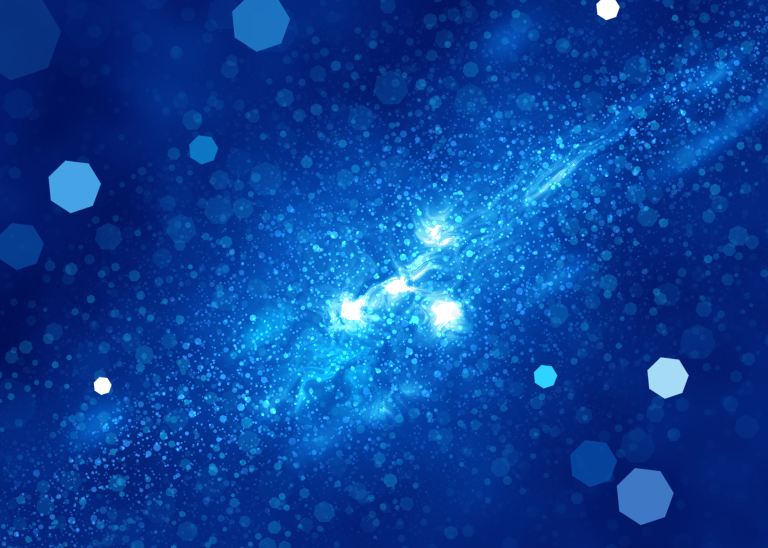
Reproduce this background procedurally as a Shadertoy shader.

```glsl
const vec2 BAND_AXIS = vec2(0.834, 0.552);
const vec2 CORE = vec2(0.727, 0.485);
const float SECTOR = 6.28318 / 7.0;

vec3 hash3(vec2 p) {
    vec3 a = fract(vec3(p.xyx) * vec3(0.1031, 0.1030, 0.0973));
    a += dot(a, a.yxz + 33.33);
    return fract((a.xxy + a.yzz) * a.zyx);
}

float cornerSlope(vec2 cell, vec2 offset) {
    return dot(hash3(cell).xy * 2.0 - 1.0, offset);
}

float gradientNoise(vec2 p) {
    vec2 i = floor(p), f = fract(p), e = vec2(1, 0);
    vec2 w = f * f * f * (f * (f * 6.0 - 15.0) + 10.0);
    return mix(mix(cornerSlope(i, f), cornerSlope(i + e.xy, f - e.xy), w.x),
               mix(cornerSlope(i + e.yx, f - e.yx), cornerSlope(i + 1.0, f - 1.0), w.x), w.y);
}

float fbm(vec2 p, int octaves) {
    float sum = 0.0, amp = 0.6;
    for (int i = 0; i < octaves; i++) {
        sum += amp * gradientNoise(p);
        p = mat2(1.6, 1.2, -1.2, 1.6) * p + 7.3;
        amp *= 0.55;
    }
    return sum;
}

float ridges(vec2 p) {
    float r = 1.0 - min(abs(fbm(p, 6)) * 3.2, 1.0);
    return r * r;
}

// Coordinates along and across the diagonal band
vec2 toBand(vec2 v) {
    return vec2(dot(v, BAND_AXIS), dot(v, vec2(-BAND_AXIS.y, BAND_AXIS.x)));
}

float glow(vec2 p, vec2 center, vec2 size) {
    vec2 q = toBand(p - center) / size;
    return exp(-dot(q, q));
}

float heptagon(vec2 p, float radius, float soft) {
    float a = atan(p.y, p.x) + 0.35;
    float d = cos(floor(0.5 + a / SECTOR) * SECTOR - a) * length(p) - radius * 0.95;
    return smoothstep(soft, -soft, d);
}

float scatter(vec2 p, float scale, float density, float soft) {
    vec2 g = p * scale, id = floor(g);
    vec3 place = hash3(id + 5.0), kind = hash3(id + 41.7);
    float r = mix(0.13, 0.34, place.z);
    vec2 center = mix(vec2(r), vec2(1.0 - r), place.xy);
    return heptagon(fract(g) - center, r, soft * scale) * kind.y * step(kind.x, density);
}

vec3 stopColor(vec3 base, vec3 next, float t, float start) {
    return mix(base, next, clamp((t - start) / 0.15, 0.0, 1.0));
}

vec3 blueRamp(float t) {
    vec3 c = stopColor(vec3(0.0, 0.04, 0.30), vec3(0.01, 0.11, 0.44), t, 0.0);
    c = stopColor(c, vec3(0.01, 0.20, 0.57), t, 0.15);
    c = stopColor(c, vec3(0.02, 0.31, 0.71), t, 0.30);
    c = stopColor(c, vec3(0.05, 0.43, 0.80), t, 0.45);
    c = stopColor(c, vec3(0.13, 0.62, 0.92), t, 0.60);
    c = stopColor(c, vec3(0.47, 0.86, 0.97), t, 0.75);
    return stopColor(c, vec3(1.0), t, 0.95);
}

void addDisc(inout vec3 col, vec2 p, vec2 center, float radius, vec4 tint, float soft) {
    col = mix(col, tint.rgb, tint.a * heptagon(p - center, radius, soft));
}

void mainImage(out vec4 fragColor, in vec2 fragCoord) {
    vec2 p = fragCoord / iResolution.y;
    float soft = 0.8 / iResolution.y;
    vec2 q = toBand(p - CORE);
    float halo = glow(p, CORE, vec2(0.46, 0.27));
    float inner = glow(p, CORE, vec2(0.30, 0.17));

    // Broad light and out-of-focus clouds
    float t = 0.16 + 0.28 * fbm(p * 3.0 + 2.0, 3) + 0.27 * halo + 0.07 * inner;
    t += 0.08 * glow(p, CORE, vec2(0.85, 0.22));
    t -= 0.12 * glow(p, vec2(0.05, 0.43), vec2(0.22, 0.15));
    t -= 0.09 * glow(p, vec2(1.16, 0.92), vec2(0.16, 0.08));
    t += 0.32 * glow(p, vec2(1.31, 0.75), vec2(0.14, 0.025));
    t += 0.25 * glow(p, vec2(0.927, 0.927), vec2(0.06, 0.035));
    t += 0.28 * glow(p, vec2(0.18, 0.225), vec2(0.06, 0.035));
    t += 0.24 * glow(p, vec2(1.02, 0.49), vec2(0.06, 0.02));
    t += 0.20 * glow(p, vec2(0.59, 0.20), vec2(0.07, 0.025));

    // Wisps, knots and long filaments
    vec2 warp = vec2(fbm(p * 6.0, 3), fbm(p * 6.0 + 19.0, 3));
    float wisp = ridges(q * vec2(7.0, 10.0) + warp * 1.8);
    float heat = glow(p, vec2(0.791, 0.578), vec2(0.045, 0.035))
        + 1.1 * glow(p, vec2(0.752, 0.500), vec2(0.050, 0.020))
        + 0.9 * glow(p, vec2(0.705, 0.448), vec2(0.050, 0.022))
        + 0.9 * glow(p, vec2(0.638, 0.433), vec2(0.045, 0.030))
        + glow(p, vec2(0.818, 0.422), vec2(0.040, 0.040))
        + 0.7 * glow(p, vec2(0.518, 0.264), vec2(0.050, 0.025))
        + 0.7 * glow(p, vec2(0.718, 0.264), vec2(0.060, 0.022));
    t += 0.24 * inner * (wisp - 0.25) + heat * (0.14 + 0.52 * wisp);
    float tail = glow(p, vec2(1.06, 0.72), vec2(0.30, 0.055));
    t += tail * 0.36 * ridges(q * vec2(2.5, 20.0) + warp);
    t += 0.25 * glow(p, vec2(1.018, 0.673), vec2(0.07, 0.012));
    t += 0.32 * glow(p, vec2(1.30, 0.858), vec2(0.05, 0.014));
    vec3 col = blueRamp(t);
    float cyan = glow(p, vec2(0.61, 0.32), vec2(0.09, 0.07)) + glow(p, vec2(0.48, 0.40), vec2(0.06, 0.025));
    col += vec3(0.0, 0.30, 0.22) * cyan * (0.2 + wisp);

    // Fine dust along the band
    float dustArea = min(1.0, glow(p, CORE, vec2(0.48, 0.25)) + glow(p, CORE, vec2(1.1, 0.09)));
    for (int i = 0; i < 4; i++) {
        float scale = 48.0 * pow(1.45, float(i));
        float dust = scatter(q + float(i) * 3.7, scale, 0.32, soft);
        col += vec3(0.18, 0.45, 0.50) * dust * dustArea;
    }

    // Scattered lens discs, smaller ones closer to the band
    for (int i = 0; i < 5; i++) {
        float f = float(i);
        float reach = glow(p, CORE, vec2(1.0, 0.65 - 0.08 * f));
        float disc = scatter(q + f * 2.3 + 4.0, 6.5 * pow(1.6, f), 0.38, soft);
        vec3 tint = mix(vec3(0.03, 0.32, 0.68), vec3(0.10, 0.75, 0.95), f / 4.0);
        col = mix(col, tint, disc * (0.35 + 0.12 * f) * (1.0 - inner) * reach);
    }

    // Dominant foreground discs
    addDisc(col, p, vec2(0.030, 0.935), 0.078, vec4(0.05, 0.28, 0.58, 0.5), soft);
    addDisc(col, p, vec2(0.036, 0.551), 0.042, vec4(0.03, 0.30, 0.63, 0.7), soft);
    addDisc(col, p, vec2(1.082, 0.155), 0.042, vec4(0.03, 0.32, 0.68, 0.7), soft);
    addDisc(col, p, vec2(0.135, 0.660), 0.047, vec4(0.27, 0.64, 0.90, 1.0), soft);
    addDisc(col, p, vec2(0.475, 0.960), 0.052, vec4(0.12, 0.48, 0.78, 0.9), soft);
    addDisc(col, p, vec2(1.218, 0.311), 0.037, vec4(0.65, 0.86, 0.97, 1.0), soft);
    addDisc(col, p, vec2(1.176, 0.095), 0.051, vec4(0.26, 0.49, 0.79, 0.95), soft);
    addDisc(col, p, vec2(0.371, 0.727), 0.026, vec4(0.05, 0.50, 0.80, 0.9), soft);
    addDisc(col, p, vec2(0.995, 0.313), 0.021, vec4(0.18, 0.83, 1.0, 1.0), soft);
    addDisc(col, p, vec2(1.109, 0.985), 0.021, vec4(1.0), soft);
    addDisc(col, p, vec2(0.187, 0.296), 0.016, vec4(1.0), soft);
    fragColor = vec4(clamp(col, 0.0, 1.0), 1.0);
}
```
